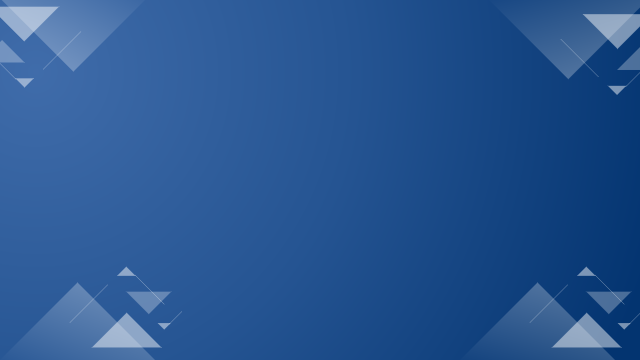
A WebGL 1 fragment shader for this background:

```glsl
precision highp float;
// Blue radial gradient with translucent triangle clusters in the four corners.

uniform vec2 u_resolution;

#define ASPECT (16.0 / 9.0)
#define GLOW_CENTER vec2(0.10, 0.80)
#define GLOW_RADIUS 1.78
#define LIGHT_BLUE vec3(0.250, 0.424, 0.667)
#define MID_BLUE vec3(0.145, 0.330, 0.573)
#define DEEP_BLUE vec3(0.012, 0.204, 0.440)
#define LARGE_ALPHA 0.27
#define BRIGHT_ALPHA 0.47
#define SOFT_ALPHA 0.28
#define LINE_ALPHA 0.34
#define LINE_WIDTH 0.0014

// Antialiased coverage of a signed distance, in canvas heights.
float coverage(float dist) {
    return clamp(0.5 - dist * u_resolution.y, 0.0, 1.0);
}

// Right-angled triangle with its apex at the given point; facing 1 is up, -1 down.
float triangle(vec2 p, vec2 apex, float height, float facing) {
    p -= apex;
    p.y *= facing;
    float sides = (abs(p.x) + p.y) * 0.7071;
    return coverage(max(sides, -p.y - height));
}

float segment(vec2 p, vec2 a, vec2 b) {
    vec2 ab = b - a;
    float t = clamp(dot(p - a, ab) / dot(ab, ab), 0.0, 1.0);
    return coverage(length(p - a - ab * t) - 0.5 * LINE_WIDTH);
}

void blendWhite(inout vec3 color, float alpha) {
    color = mix(color, vec3(1.0), alpha);
}

// One ornament, placed relative to the apex of its large triangle.
void drawCluster(inout vec3 color, vec2 p) {
    // Large triangle, fading away from its apex
    float fade = clamp(1.0 - dot(p, vec2(-0.4, -0.8)) / 0.27, 0.0, 1.0);
    blendWhite(color, LARGE_ALPHA * fade * triangle(p, vec2(0.0), 1.0, 1.0));

    // Smaller triangles
    blendWhite(color, BRIGHT_ALPHA * triangle(p, vec2(0.1366, -0.0840), 0.0965, 1.0));
    blendWhite(color, BRIGHT_ALPHA * triangle(p, vec2(0.1354, 0.0440), 0.0255, 1.0));
    blendWhite(color, SOFT_ALPHA * triangle(p, vec2(0.1979, -0.0880), 0.0625, -1.0));
    blendWhite(color, BRIGHT_ALPHA * triangle(p, vec2(0.2407, -0.1308), 0.0180, -1.0));

    // Diagonal hairlines
    float lines = segment(p, vec2(-0.0208, -0.1111), vec2(0.0833, -0.0069));
    lines = max(lines, segment(p, vec2(0.1597, 0.0208), vec2(0.2407, -0.0602)));
    lines = max(lines, segment(p, vec2(0.2546, -0.1157), vec2(0.2894, -0.0810)));
    blendWhite(color, LINE_ALPHA * lines);
}

void main() {
    vec2 p = gl_FragCoord.xy / u_resolution * vec2(ASPECT, 1.0);

    // Background gradient
    float t = clamp(distance(p, GLOW_CENTER) / GLOW_RADIUS, 0.0, 1.0);
    vec3 color = mix(LIGHT_BLUE, MID_BLUE, min(t * 2.0, 1.0));
    color = mix(color, DEEP_BLUE, max(t * 2.0 - 1.0, 0.0));

    // Corner ornaments: shifted, turned or flipped copies of one cluster
    drawCluster(color, p - vec2(0.2153, 0.2153));
    drawCluster(color, p - vec2(1.4931, 0.2153));
    drawCluster(color, vec2(0.2037, 0.8009) - p);
    drawCluster(color, (p - vec2(1.5787, 0.7801)) * vec2(1.0, -1.0));

    gl_FragColor = vec4(color, 1.0);
}
```
